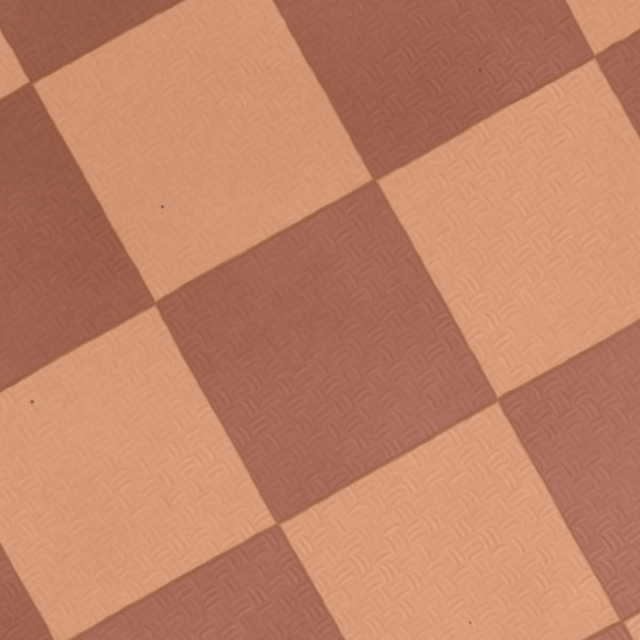
Write a Shadertoy shader that draws this pattern.

```glsl
// Tilted two-tone checkerboard of vinyl tiles with an embossed basket-weave grain.

const float TILE_SIDE = 0.3945;              // tile edge in canvas heights
const float TILT = 0.511;                    // board rotation in radians
const vec2 BOARD_CENTER = vec2(0.5104, 0.4505);
const float WEAVES_PER_TILE = 12.0;
const float RIBS_PER_WEAVE = 3.0;

const vec3 LIGHT_CLAY = vec3(0.84, 0.60, 0.467);
const vec3 DARK_BROWN = vec3(0.588, 0.362, 0.282);
const vec3 DARK_ROSE = vec3(0.68, 0.447, 0.375);
const vec3 SEAM_BROWN = vec3(0.60, 0.375, 0.262);

float hash(vec2 p) {
    vec3 q = fract(vec3(p.xyx) * 0.1031);
    q += dot(q, q.yzx + 33.33);
    return fract((q.x + q.y) * q.z);
}

float valueNoise(vec2 p) {
    vec2 cell = floor(p), f = fract(p);
    f = f * f * (3.0 - 2.0 * f);
    return mix(mix(hash(cell), hash(cell + vec2(1, 0)), f.x),
               mix(hash(cell + vec2(0, 1)), hash(cell + vec2(1, 1)), f.x), f.y);
}

float fractalNoise(vec2 p) {
    float sum = 0.0, weight = 0.5;
    for (int i = 0; i < 4; i++) {
        sum += weight * valueNoise(p);
        p = p * 2.03 + 17.0;
        weight *= 0.5;
    }
    return sum;
}

mat2 rotation(float angle) {
    float c = cos(angle), s = sin(angle);
    return mat2(c, s, -s, c);
}

// Slender bowed ribs in squares of alternating direction; signed relief.
float weaveRelief(vec2 p) {
    vec2 cell = floor(p), f = fract(p) - 0.5;
    if (mod(cell.x + cell.y, 2.0) > 0.5) f = vec2(f.y, -f.x);
    float across = RIBS_PER_WEAVE * (f.x + 0.35 * f.y * f.y + 0.12 * f.y + 0.5);
    float ribStrength = hash(cell * 7.0 + floor(across));
    float wave = sin(6.2832 * across);
    float ridge = wave * mix(0.5, 1.3, wave * wave);
    float ends = 1.0 - smoothstep(0.3, 0.52, abs(f.y));
    return ridge * ends * mix(0.2, 1.2, ribStrength);
}

// Sparse round flecks, one candidate per cell of a jittered grid.
float flecks(vec2 p, float density, float radius, float aa) {
    vec2 cell = floor(p);
    vec2 spot = 0.2 + 0.6 * vec2(hash(cell + 3.1), hash(cell + 47.7));
    float size = radius * mix(0.5, 1.0, hash(cell + 71.3));
    float disc = 1.0 - smoothstep(size - aa, size + aa, length(fract(p) - spot));
    return disc * step(1.0 - density, hash(cell + 12.9));
}

// Seam that fades out over the given reach from the tile edge.
float seam(float edgeDistance, float reach) {
    return 1.0 - smoothstep(0.15 * reach, reach, edgeDistance);
}

void mainImage(out vec4 fragColor, in vec2 fragCoord) {
    vec2 p = fragCoord / iResolution.y;
    float aa = max(1.0 / iResolution.y, 0.0013);

    // Board coordinates: integer cells centred on tiles
    vec2 board = (p - BOARD_CENTER) * rotation(TILT) / TILE_SIDE;
    board += 0.007 * (vec2(valueNoise(p * 9.0), valueNoise(p * 9.0 + 40.0)) - 0.5);
    board += 0.004 * (vec2(valueNoise(p * 90.0), valueNoise(p * 90.0 + 30.0)) - 0.5);
    vec2 tile = floor(board + 0.5);
    vec2 edge = (0.5 - abs(board - tile)) * TILE_SIDE;

    // Light amount, blended smoothly across both edge directions
    float nearest = min(edge.x, edge.y);
    float parity = mod(tile.x + tile.y, 2.0);
    float isLight = mix(0.5, parity, smoothstep(-aa, aa, nearest));

    // Tile colours, with the dark tiles turning rosy toward the lower right
    float slant = clamp(0.5 + 0.6 * (p.x - p.y), 0.0, 1.0);
    float cloud = fractalNoise(p * 6.0) - 0.47;
    vec3 dark = mix(DARK_BROWN, DARK_ROSE, clamp(slant + 0.35 * cloud, 0.0, 1.0));
    vec3 light = LIGHT_CLAY + 0.03 * (slant - 0.5);
    vec3 color = mix(dark, light, isLight);
    color += 0.03 * cloud + 0.012 * (hash(tile + 20.0) - 0.5);

    // Embossing, clearer toward the lower right, over a fine mottled grain
    float clarity = mix(0.4, 1.0, slant) * mix(0.5, 1.2, valueNoise(p * 8.0 + 5.0));
    color += 0.027 * clarity * weaveRelief(board * WEAVES_PER_TILE);
    color += 0.045 * (fractalNoise(p * 150.0) - 0.47);

    // Worn brown seams, heavier along one direction
    float wear = mix(0.6, 1.0, valueNoise(p * 45.0 + 60.0));
    float seams = max(seam(edge.y, 0.0056), 0.8 * seam(edge.x, 0.0044));
    color = mix(color, SEAM_BROWN + 0.05 * (slant - 0.5), wear * seams);

    // Pale dust and rare dark specks
    color += 0.035 * flecks(p * 45.0, 0.1, 0.09, 45.0 * aa);
    color = mix(color, vec3(0.42, 0.25, 0.19), 0.6 * flecks(p * 14.0, 0.02, 0.045, 14.0 * aa));

    fragColor = vec4(color, 1.0);
}
```
